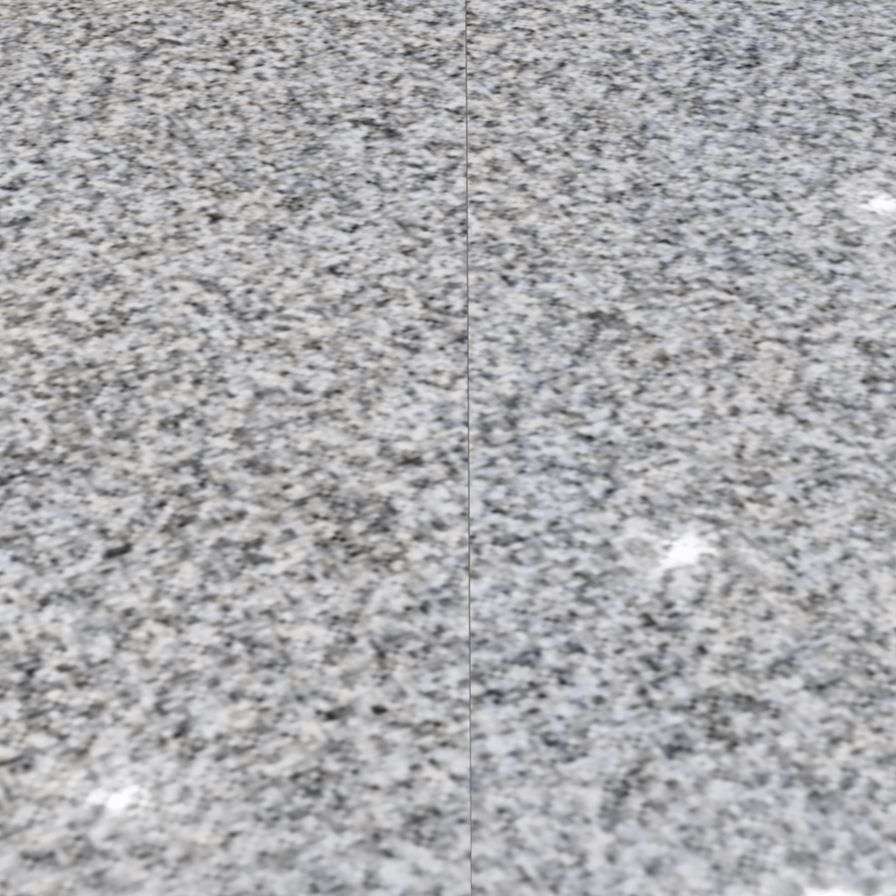
Reproduce this texture procedurally as a Shadertoy shader.

```glsl
// Polished grey granite floor in perspective, with a thin joint and lamp reflections.

const float HORIZON = 2.4;                     // height of the vanishing line
const vec2 GRAIN_DENSITY = vec2(150.0, 490.0); // grains across and into depth
const vec3 STONE_TINT = vec3(0.998, 0.996, 1.008);
const vec3 JOINT_COLOR = vec3(0.40, 0.385, 0.375);
const vec3 HAZE_COLOR = vec3(0.76, 0.76, 0.775);
const vec3 LAMP_COLOR = vec3(0.99, 0.99, 1.0);

float hash(vec2 p) {
    vec3 q = fract(p.xyx * 0.1031);
    q += dot(q, q.yzx + 33.33);
    return fract((q.x + q.y) * q.z);
}

// Smooth value noise centred on zero
float noise(vec2 p) {
    vec2 cell = floor(p);
    vec2 f = fract(p);
    f = f * f * (3.0 - 2.0 * f);
    float low = mix(hash(cell), hash(cell + vec2(1.0, 0.0)), f.x);
    float high = mix(hash(cell + vec2(0.0, 1.0)), hash(cell + vec2(1.0, 1.0)), f.x);
    return mix(low, high, f.y) - 0.5;
}

vec2 rotate(vec2 p, float angle) {
    float c = cos(angle), s = sin(angle);
    return vec2(c * p.x - s * p.y, s * p.x + c * p.y);
}

// Three turned octaves, scaled to roughly unit deviation
float grain(vec2 p) {
    float sum = 0.25 * noise(rotate(p, 0.9) * 0.5 + 71.0);
    sum += noise(rotate(p, 0.35) + 213.0);
    sum += 0.7 * noise(rotate(p, -0.5) * 1.8 + 427.0);
    return sum / 0.267;
}

// Skewed tone curve: many pale crystals, a tail of dark mica
float graniteTone(float g) {
    return 0.686 + 0.104 * g - 0.014 * g * g;
}

vec2 floorPoint(vec2 uv, float jointX) {
    float depth = 1.0 / (HORIZON - uv.y);
    vec2 p = vec2(uv.x - jointX, 1.0) * depth * GRAIN_DENSITY;
    return p + step(jointX, uv.x) * vec2(130.0, 57.0) + 200.0;
}

// Bright core with a grain-broken rim and a soft halo
vec3 addLamp(vec3 color, vec2 uv, vec2 center, vec2 size, float g) {
    float d = length((uv - center) / size);
    float halo = 0.42 * exp(-0.25 * d * d);
    float core = 1.0 - smoothstep(0.1, 1.4, d - 0.14 * g);
    return mix(color, LAMP_COLOR, max(halo, core));
}

vec3 shadeFloor(vec2 uv, float pixel) {
    float jointX = 0.526 - 0.006 * uv.y;
    vec2 p = floorPoint(uv, jointX);
    float g = grain(p);

    // Stone: contrast softens slightly on the right
    float contrast = 1.08 - 0.10 * smoothstep(0.4, 1.0, uv.x);
    float tone = graniteTone(g * contrast);
    tone += 0.025 * noise(uv * vec2(4.0, 6.0) + 17.0);
    tone -= 0.025 * smoothstep(0.65, 1.0, uv.y);

    // Warm and cool mineral patches
    float warmth = 0.035 * noise(p * 0.6 + 331.0) + 0.018 * noise(uv * 5.0 + 43.0);
    warmth += 0.012 * (0.45 - uv.x);
    vec3 color = tone * STONE_TINT + warmth * vec3(0.6, 0.15, -0.8);

    // Reflected haze near the viewer
    color = mix(color, HAZE_COLOR, 0.22 * (1.0 - smoothstep(0.0, 0.2, uv.y)));

    // Joint between slabs
    float line = 1.0 - smoothstep(0.0003, 0.0003 + pixel, abs(uv.x - jointX));
    float strength = mix(0.4, 0.7, smoothstep(0.0, 0.35, uv.y));
    color = mix(color, JOINT_COLOR, line * strength);

    // Lamps
    color = addLamp(color, uv, vec2(0.985, 0.773), vec2(0.025, 0.016), g);
    color = addLamp(color, uv, vec2(0.760, 0.385), vec2(0.042, 0.020), g);
    color = addLamp(color, uv, vec2(0.135, 0.108), vec2(0.046, 0.024), g);
    color = addLamp(color, uv, vec2(0.930, -0.002), vec2(0.085, 0.015), g);
    return color;
}

void mainImage(out vec4 fragColor, in vec2 fragCoord) {
    // Four samples per pixel keep the distant grain smooth
    vec3 color = vec3(0.0);
    for (int i = 0; i < 4; i++) {
        vec2 offset = vec2(float(i % 2), float(i / 2)) * 0.5 - 0.25;
        color += shadeFloor((fragCoord + offset) / iResolution.xy, 1.0 / iResolution.x);
    }
    fragColor = vec4(clamp(color * 0.25, 0.0, 1.0), 1.0);
}
```
